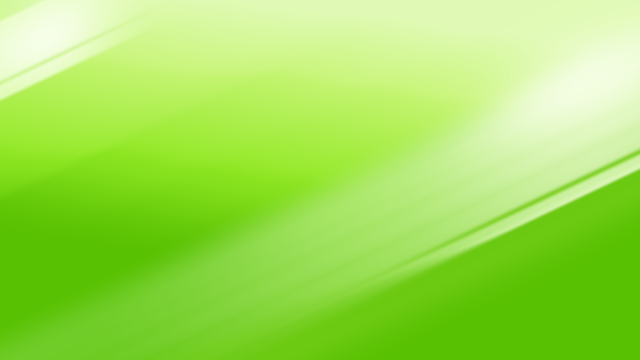
Reproduce this background procedurally as a Shadertoy shader.

```glsl
#define SLOPE 0.475
#define RIB_SCALE 62.0
#define RIB_STRENGTH 0.045
#define BAND_TOP 0.11
#define BAND_EDGE -0.318
#define LINE_POS -0.266
#define CORNER_EDGE 0.718
#define CORNER_LINE 0.769
#define GLOW_POS vec2(1.62, 0.775)
#define CORNER_GLOW_POS vec2(0.14, 0.90)

const vec3 DEEP = vec3(0.345, 0.755, 0.005);
const vec3 LIME = vec3(0.57, 0.91, 0.14);
const vec3 PALE = vec3(0.78, 0.96, 0.46);
const vec3 MIST = vec3(0.88, 0.98, 0.71);
const vec3 WHITE = vec3(0.965, 0.995, 0.91);

float hash(float n) {
    return fract(sin(n * 127.1) * 43758.5453);
}

float noise(float x) {
    float i = floor(x);
    return mix(hash(i), hash(i + 1.0), smoothstep(0.0, 1.0, x - i));
}

// Green ramp from deep to misty
vec3 ramp(float t) {
    vec3 c = mix(DEEP, LIME, smoothstep(0.0, 0.38, t));
    c = mix(c, PALE, clamp((t - 0.30) / 0.35, 0.0, 1.0));
    return mix(c, MIST, clamp((t - 0.62) / 0.24, 0.0, 1.0));
}

// Soft ellipse stretched along the streaks
float glow(vec2 p, vec2 center, vec2 size) {
    vec2 axis = normalize(vec2(1.0, SLOPE));
    vec2 d = p - center;
    vec2 q = vec2(dot(d, axis), dot(d, vec2(-axis.y, axis.x))) / size;
    return exp(-dot(q, q));
}

float thinLine(float s, float pos, float width) {
    float d = (s - pos) / width;
    return exp(-d * d);
}

void mainImage(out vec4 fragColor, in vec2 fragCoord) {
    vec2 p = fragCoord / iResolution.y;
    p.x *= (16.0 / 9.0) * iResolution.y / iResolution.x;
    float s = p.y - SLOPE * p.x;
    float soft = 1.5 / iResolution.y;
    float ribs = noise(s * RIB_SCALE) - 0.5;

    // Upper sheet with faint broad streaks
    float t = -0.37 + 1.1 * p.y + 0.17 * p.x;
    t += 0.05 * smoothstep(0.43, 0.47, s) * smoothstep(1.2, 0.2, p.x);
    t += 0.025 * (noise(s * 13.0) - 0.5);
    vec3 color = ramp(t);

    // Lower right field with fading streaks
    float below = smoothstep(0.02, -0.28, s);
    vec3 field = DEEP + vec3(0.10, 0.045, 0.08) * smoothstep(-0.52, -0.32, s)
        * (0.45 + 0.55 * noise(s * 24.0));
    color = mix(color, field, below);

    // Diagonal band, crisp at the right and diffuse at the left
    float reach = smoothstep(0.5, 1.45, p.x);
    float edgeSoft = mix(0.15, 0.007, reach) + soft;
    float band = smoothstep(BAND_TOP, -0.02, s);
    band *= smoothstep(BAND_EDGE - 0.3 * edgeSoft, BAND_EDGE + edgeSoft, s);
    vec3 bandColor = mix(vec3(0.46, 0.81, 0.19), vec3(0.70, 0.915, 0.47),
        smoothstep(0.2, 1.1, p.x));
    bandColor = mix(bandColor, vec3(0.91, 0.985, 0.79), smoothstep(0.95, 1.7, p.x));
    float lower = smoothstep(-0.02, -0.25, s);
    bandColor -= vec3(0.07, 0.03, 0.10) * lower;
    bandColor += ribs * RIB_STRENGTH * vec3(1.0, 0.4, 1.5) * (0.3 + lower);
    color = mix(color, bandColor, band * mix(0.8, 0.96, reach));

    // Dark line inside the band
    float line = thinLine(s, LINE_POS, 0.005 + soft) * smoothstep(0.8, 1.5, p.x);
    color = mix(color, vec3(0.46, 0.80, 0.09), 0.85 * line);

    // Upper left pane with its crease
    float pane = smoothstep(CORNER_EDGE - soft, CORNER_EDGE + 0.012, s);
    pane *= smoothstep(0.52, 0.12, p.x);
    color = mix(color, vec3(0.88, 0.99, 0.70), 0.78 * pane);
    color = mix(color, WHITE, pane * glow(p, CORNER_GLOW_POS, vec2(0.28, 0.12)));
    float crease = thinLine(s, CORNER_LINE, 0.003 + soft);
    color = mix(color, vec3(0.76, 0.94, 0.48), 0.6 * pane * crease);
    float cap = smoothstep(0.935, 0.948, s) * smoothstep(0.25, 0.0, p.x);
    color = mix(color, vec3(0.78, 0.96, 0.52), 0.6 * cap);

    // White bloom at the right
    float bloom = glow(p, GLOW_POS, vec2(0.27, 0.10));
    color = mix(color, WHITE, 0.85 * bloom);

    fragColor = vec4(clamp(color, 0.0, 1.0), 1.0);
}
```
